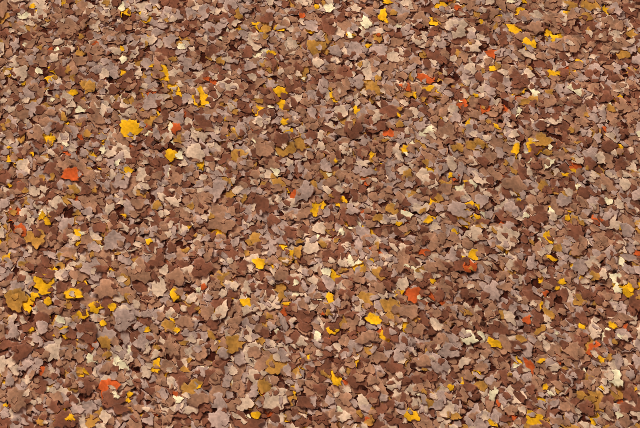
Give the GLSL for this texture, as a Shadertoy shader.

```glsl
// Dense bed of brown bran flakes with scattered yellow grains and dark gaps

const vec3 GAP    = vec3(0.27, 0.12, 0.08);
const vec3 BROWN  = vec3(0.47, 0.28, 0.20);
const vec3 BRAN   = vec3(0.60, 0.42, 0.31);
const vec3 MAUVE  = vec3(0.65, 0.52, 0.45);
const vec3 TAN    = vec3(0.77, 0.63, 0.51);
const vec3 OCHRE  = vec3(0.66, 0.45, 0.20);
const vec3 RUST   = vec3(0.72, 0.31, 0.14);
const vec3 YELLOW = vec3(0.88, 0.62, 0.10);
const vec3 CREAM  = vec3(0.87, 0.78, 0.61);

const int LAYERS = 7;

vec4 hash4(vec3 p) {
    vec4 h = fract(p.xyzx * vec4(0.1031, 0.1030, 0.0973, 0.1099));
    h += dot(h, h.wzxy + 33.33);
    return fract((h.xxyz + h.yzzw) * h.zywx);
}

float noise(vec2 p) {
    vec2 i = floor(p), f = fract(p);
    f = f * f * (3.0 - 2.0 * f);
    float a = hash4(vec3(i, 7.0)).x;
    float b = hash4(vec3(i + vec2(1, 0), 7.0)).x;
    float c = hash4(vec3(i + vec2(0, 1), 7.0)).x;
    float d = hash4(vec3(i + vec2(1, 1), 7.0)).x;
    return mix(mix(a, b, f.x), mix(c, d, f.x), f.y);
}

mat2 rotation(float angle) {
    float c = cos(angle), s = sin(angle);
    return mat2(c, s, -s, c);
}

// Triangle wave in -1..1, gives the outline sharp corners
float zigzag(float x) {
    return abs(fract(x) - 0.5) * 4.0 - 1.0;
}

// Distance to a ragged flake of unit radius
float flakeDistance(vec2 q, vec4 rnd) {
    float turn = atan(q.y, q.x) / 6.2831853;
    float radius = 1.0 + 0.17 * zigzag(turn * 3.0 + rnd.x)
                       + 0.11 * zigzag(turn * 5.0 + rnd.y)
                       + 0.06 * zigzag(turn * 11.0 + rnd.z);
    return length(q) - radius;
}

// Picks a colour by its share of the flakes
vec3 flakeColor(float pick) {
    vec3 c = BROWN;
    c = mix(c, BRAN,   step(0.23, pick));
    c = mix(c, MAUVE,  step(0.55, pick));
    c = mix(c, TAN,    step(0.76, pick));
    c = mix(c, OCHRE,  step(0.895, pick));
    c = mix(c, RUST,   step(0.945, pick));
    c = mix(c, YELLOW, step(0.957, pick));
    return mix(c, CREAM, step(0.985, pick));
}

// Draws one grid of overlapping flakes, far rows first
vec3 addFlakes(vec3 col, vec2 p, float size, float presence, float seed, float blur, float grain) {
    vec2 g = p / size, cell = floor(g);
    for (int y = 1; y >= -1; y--) {
        for (int x = -1; x <= 1; x++) {
            vec2 id = cell + vec2(x, y);
            vec4 place = hash4(vec3(id, seed));
            if (place.w > presence) continue;
            vec4 form = hash4(vec3(id, seed + 31.0));
            vec4 look = hash4(vec3(id, seed + 67.0));

            // Flake frame: tilted and foreshortened
            float radius = mix(0.42, 0.76, form.w);
            vec2 stretch = vec2(1.0, mix(0.45, 0.95, look.y));
            mat2 turn = rotation((place.z - 0.5) * 3.0);
            vec2 rel = g - id - 0.5 - (place.xy - 0.5) * 0.8;
            vec2 q = turn * rel / (stretch * radius);
            vec2 under = turn * (rel + vec2(-0.05, 0.13)) / (stretch * radius);
            float d = flakeDistance(q, form);

            // Contact shadow below the flake
            float shade = 1.0 - smoothstep(-0.15, 0.22, flakeDistance(under, form));
            col = mix(col, col * vec3(0.46, 0.36, 0.34), shade);

            // Tilted surface with mottling and a pale rim
            vec3 tint = flakeColor(look.x);
            float tilt = dot(q, vec2(cos(look.z * 6.28), sin(look.z * 6.28)));
            tint *= 1.04 + 0.13 * tilt + 0.30 * (grain - 0.5) + 0.16 * (look.w - 0.5);
            tint += 0.06 * smoothstep(-0.28, -0.05, d) * smoothstep(-0.3, 0.5, rel.y / radius);
            float edge = blur / (size * radius * stretch.y);
            col = mix(col, tint, 1.0 - smoothstep(-edge, edge, d));
        }
    }
    return col;
}

void mainImage(out vec4 fragColor, in vec2 fragCoord) {
    vec2 uv = fragCoord / iResolution.y;
    float blur = max(0.0013, 0.8 / iResolution.y);

    // Slightly smaller flakes towards the far, upper side
    vec2 p = uv * (1.0 + 0.15 * uv.y) + 3.0;

    // Rough edges and fine surface grain
    vec2 ragged = vec2(noise(p * 110.0), noise(p * 110.0 + 41.0)) - 0.5;
    float grain = 0.55 * noise(p * 150.0) + 0.45 * noise(p * 290.0 + 9.0);
    p += ragged * 0.007;

    // Cell size and share of filled cells, bottom layer first
    vec2 layers[LAYERS] = vec2[LAYERS](
        vec2(0.026, 1.0), vec2(0.031, 0.8), vec2(0.021, 0.6), vec2(0.035, 0.45),
        vec2(0.025, 0.4), vec2(0.042, 0.13), vec2(0.014, 0.22));

    vec3 col = GAP * (0.7 + 0.6 * grain);
    for (int i = 0; i < LAYERS; i++) {
        float seed = float(i) * 5.0 + 1.0;
        vec2 shifted = p + vec2(0.37, 0.61) * float(i);
        col = addFlakes(col, shifted, layers[i].x, layers[i].y, seed, blur, grain);
    }

    // Broad unevenness of the light
    col *= 0.96 + 0.12 * noise(uv * 5.0);
    fragColor = vec4(clamp(col, 0.0, 1.0), 1.0);
}
```
